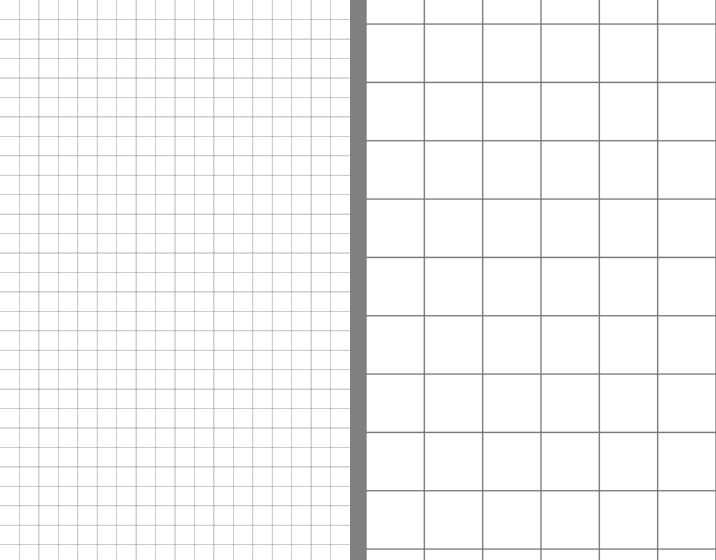
Left: the whole. Right: its middle third, enlarged.
Give the GLSL for this pattern, as a WebGL 1 fragment shader.

```glsl
precision highp float;

uniform vec2 u_resolution;

#define COLUMNS 18.0
#define LINE_WIDTH 0.0225
#define LINE_DROP 0.0125
#define SOFTNESS 1.2
#define PAPER_COLOR vec3(1.0)
#define LINE_COLOR vec3(0.45)

// Share of a filter window, centred at offset, that a ruled line covers
float lineCoverage(float offset, float window) {
  float low = max(offset - 0.5 * window, -0.5 * LINE_WIDTH);
  float high = min(offset + 0.5 * window, 0.5 * LINE_WIDTH);
  return max(high - low, 0.0) / window;
}

// Signed distance to the nearest inner line; the outer border stays open
float nearestLine(float position, float lastLine) {
  return position - clamp(floor(position + 0.5), 1.0, lastLine);
}

void main() {
  // Square cells, counted from the top left corner
  float cellsPerPixel = COLUMNS / u_resolution.x;
  vec2 fromTopLeft = vec2(gl_FragCoord.x, u_resolution.y - gl_FragCoord.y);
  vec2 cell = fromTopLeft * cellsPerPixel - vec2(0.0, LINE_DROP);
  float rows = u_resolution.y * cellsPerPixel;

  // Antialiased rules in both directions
  float window = SOFTNESS * cellsPerPixel;
  float vertical = lineCoverage(nearestLine(cell.x, COLUMNS - 1.0), window);
  float horizontal = lineCoverage(nearestLine(cell.y, ceil(rows) - 1.0), window);

  // Crossing lines share one ink
  float ink = 1.0 - (1.0 - vertical) * (1.0 - horizontal);
  gl_FragColor = vec4(mix(PAPER_COLOR, LINE_COLOR, ink), 1.0);
}
```
